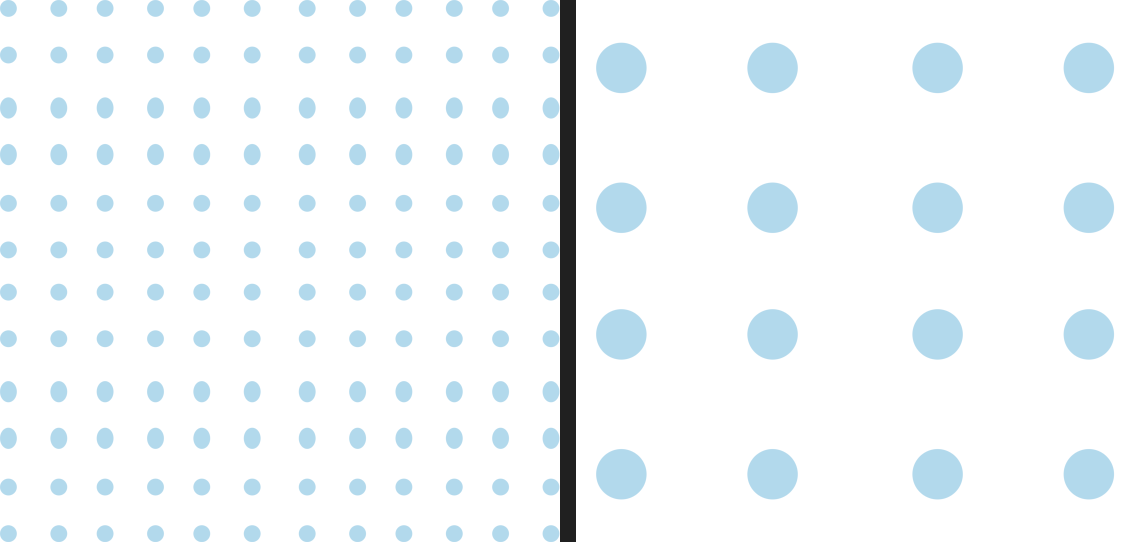
Left: the whole. Right: its middle third, enlarged.
This pattern is drawn by a WebGL 2 fragment shader. Its source:

```glsl
#version 300 es
precision highp float;
// Twelve columns and twelve rows of pale blue dots on white, unevenly spaced.
// Each axis holds two halves of three pairs; the middle pair of rows is oval.
// The nearest column and row give the offset to one ellipse distance.

uniform vec2 u_resolution;
out vec4 fragColor;

// Approximate signed distance to an ellipse with the given radii.
float ellipseDistance(vec2 offset, vec2 radii) {
    float k = length(offset / radii);
    float slope = length(offset / (radii * radii));
    return k * (k - 1.0) / max(slope, 0.0001);
}

void main() {
    // Canvas heights, measured down from the top left corner.
    vec2 p = vec2(gl_FragCoord.x, u_resolution.y - gl_FragCoord.y) / u_resolution.y;

    vec2 nearest = vec2(10.0);
    vec2 radii = vec2(0.0155);
    for (int i = 0; i < 12; i++) {
        float second = float(i % 2);
        float pair = float((i / 2) % 3);
        float halfIndex = float(i / 6);
        float middle = pair == 1.0 ? 1.0 : 0.0;

        // Columns
        float column = 0.0155 + 0.5513 * halfIndex + 0.1784 * pair + 0.0930 * second;
        if (abs(p.x - column) < abs(nearest.x)) nearest.x = p.x - column;

        // Rows, with taller dots in the middle pair
        float row = 0.0155 + 0.5235 * halfIndex + 0.1798 * pair
                  + 0.0039 * middle + 0.0860 * second;
        if (abs(p.y - row) < abs(nearest.y)) {
            nearest.y = p.y - row;
            radii.y = 0.0155 + 0.0040 * middle;
        }
    }

    // Smooth edge about one pixel wide
    float pixel = 1.0 / u_resolution.y;
    float dist = ellipseDistance(nearest, radii);
    float dot_cover = 1.0 - smoothstep(-0.7 * pixel, 0.7 * pixel, dist);

    vec3 paleBlue = vec3(0.70, 0.85, 0.925);
    fragColor = vec4(mix(vec3(1.0), paleBlue, dot_cover), 1.0);
}
```
